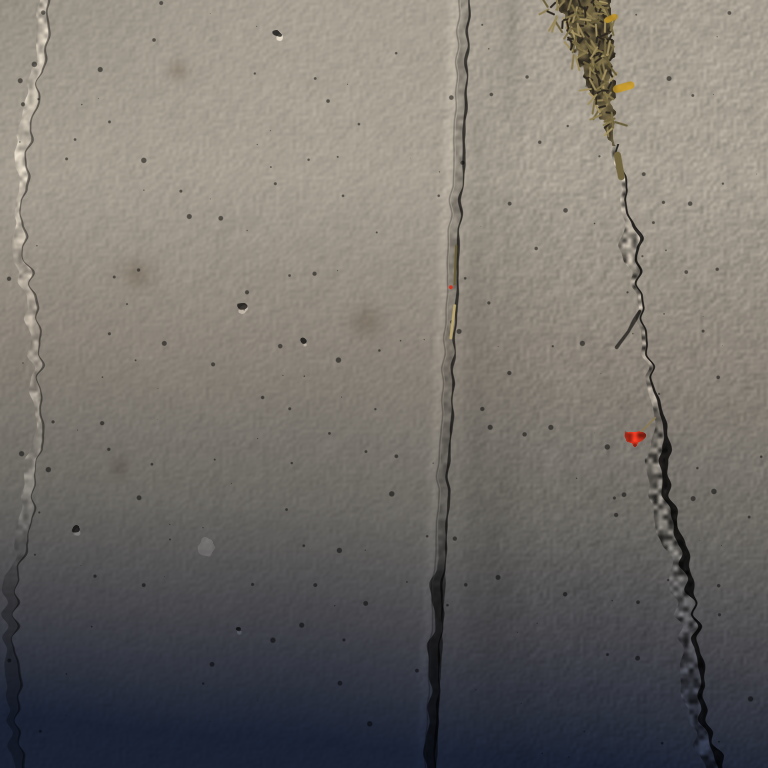
Give the GLSL for this texture, as a WebGL 2 fragment shader.

```glsl
#version 300 es
precision highp float;
uniform vec2 u_resolution;
out vec4 outColor;

#define GRAIN 0.10
#define RELIEF 0.17
#define GRAIN_SCALE 230.0
#define SPECK_CELLS 26.0
#define BLADES 160
#define RAGGED 0.010

const vec3 NIGHT = vec3(.10, .13, .20), DUSK = vec3(.27, .27, .29), ASH = vec3(.41, .40, .38);
const vec3 STONE = vec3(.54, .51, .47), SAND = vec3(.65, .62, .57);
const vec3 SOIL = vec3(.17, .15, .12), STRAW = vec3(.66, .59, .40), OLIVE = vec3(.40, .36, .22);
const vec3 LEAF = vec3(.74, .58, .18), PETAL = vec3(.82, .20, .12);

// Crack centre lines, evenly spaced from top to bottom
const float LEFT_CRACK[17] = float[17](.055, .052, .042, .027, .027, .022, .035, .046, .047,
  .049, .040, .033, .016, .013, .013, .018, .021);
const float RIGHT_CRACK[17] = float[17](.799, .810, .819, .826, .831, .840, .848, .858, .859,
  .861, .875, .888, .897, .901, .900, .915, .927);
// Marks: centre and radius
const vec3 STAINS[4] = vec3[4](vec3(.178, .642, .026), vec3(.477, .581, .026),
  vec3(.232, .908, .016), vec3(.156, .392, .016));
const vec3 CHIPS[5] = vec3[5](vec3(.314, .602, .007), vec3(.396, .555, .006),
  vec3(.099, .311, .007), vec3(.361, .956, .006), vec3(.309, .181, .005));

float hash(vec2 p) {
  vec3 q = fract(p.xyx * vec3(.1031, .1030, .0973));
  q += dot(q, q.yzx + 33.33);
  return fract((q.x + q.y) * q.z);
}
float noise(vec2 p) {
  vec2 i = floor(p), f = fract(p);
  f *= f * (3. - 2. * f);
  return mix(mix(hash(i), hash(i + vec2(1, 0)), f.x),
             mix(hash(i + vec2(0, 1)), hash(i + 1.), f.x), f.y);
}
float grit(vec2 p) { return .6 * noise(p) + .4 * noise(p * .47 + 19.); }
float ramp(float a, float b, float x) { return clamp((x - a) / (b - a), 0., 1.); }
float fill(float d) { float e = .8 / u_resolution.y; return 1. - smoothstep(-e, e, d); }
float line(vec2 p, vec2 a, vec2 b) {
  vec2 v = b - a;
  return length(p - a - v * clamp(dot(p - a, v) / dot(v, v), 0., 1.));
}
float pathX(float xs[17], float t) {
  float s = clamp(t, 0., 1.) * 16.;
  int i = min(int(s), 15);
  return mix(xs[i], xs[i + 1], s - float(i));
}

// Concrete fading into shadow
vec3 slab(vec2 p) {
  float h = p.y + .10 * (p.x - .5) * (1. - p.y) + .02 * (noise(p * 5.) - .5);
  vec3 c = mix(NIGHT, DUSK, ramp(.02, .19, h));
  c = mix(c, ASH, ramp(.19, .335, h));
  c = mix(c, STONE, ramp(.335, .545, h));
  c = mix(c, SAND, ramp(.545, .78, h));
  c *= 1. - .10 * ramp(.75, 1., p.y) * (1. - ramp(0., .35, p.x));
  float damp = smoothstep(.59, .62, p.x) * (1. - smoothstep(.65, .72, p.x));
  return c * (1. - .10 * damp * noise(p * vec2(45, 4)));
}

// Groove: worn lip, dark line, dirt lower down
vec3 joint(vec3 c, vec2 p, float rough) {
  float n = noise(vec2(p.y * 50., 3.)), d = p.x - .561 - .046 * p.y + .005 * (n - .5);
  c *= 1. + .10 * exp(-pow((d + .014) / .007, 2.));
  c *= 1. - fill(abs(d) - .006) * (.04 + .25 * rough);
  c *= 1. - .25 * fill(abs(d + .008) - .001);
  c *= 1. - .62 * fill(abs(d - .005) - .0006 - .0018 * noise(vec2(p.y * 70., 8.)));
  float dirt = 1. - smoothstep(.22, .32, p.y);
  c *= 1. - .55 * dirt * fill(abs(d) - .003 - .008 * n);
  c = mix(c, STRAW * 1.1, fill(line(p, vec2(.587, .56), vec2(.592, .602)) - .0018));
  c = mix(c, OLIVE, fill(line(p, vec2(.592, .63), vec2(.594, .68)) - .0015));
  return mix(c, PETAL, fill(length(p - vec2(.587, .626)) - .0025));
}

vec3 cracks(vec3 c, vec2 p, float rough) {
  // Pale crumbling seam
  float n = noise(vec2(p.y * 45., 7.)), n2 = noise(vec2(p.y * 65., 1.));
  float wobble = RAGGED * (n2 - .5);
  float d = p.x - pathX(LEFT_CRACK, 1. - p.y) - wobble, w = .003 + .007 * n;
  c = mix(c, c * mix(.72, .88 + .6 * rough, smoothstep(.2, .38, p.y)), fill(abs(d) - w));
  c *= 1. - .45 * fill(abs(d - w) - .0014 * n2 - .0004);
  // Open crack, widening downwards
  float t = (.8125 - p.y) / .8125, live = step(0., t);
  float wide = 1. - smoothstep(.40, .52, p.y), knob = exp(-pow((p.y - .68) / .028, 2.));
  d = p.x - pathX(RIGHT_CRACK, t) - wobble;
  w = .0025 + (.012 * wide + .013 * knob) * (.35 + .8 * n);
  c = mix(c, c * (.35 + 1.15 * rough), live * fill(abs(d + .002) - w));
  float gap = .0012 + .006 * max(wide, .5 * knob) * noise(vec2(p.y * 60., 6.));
  c = mix(c, c * .22, live * fill(abs(d - w * .7) - gap));
  vec2 bend = vec2(.818, .568);
  float twig = min(line(p, vec2(.833, .595), bend), line(p, bend, vec2(.803, .548)));
  return c * (1. - .6 * fill(twig + wobble * .2 - .0022));
}

vec3 marks(vec3 c, vec2 p, float rough) {
  for (int i = 0; i < 4; i++) {
    float r = length(p - STAINS[i].xy) / STAINS[i].z;
    c *= 1. - vec3(.11, .13, .15) * exp(-r * r * 1.8);
  }
  for (int i = 0; i < 5; i++) {
    vec2 q = p - CHIPS[i].xy;
    float r = CHIPS[i].z, edge = r * (rough - .5);
    c *= 1. + .35 * fill(length(q - vec2(.3, -.7) * r) - r * .55 + edge);
    c *= 1. - .7 * fill(length(q * vec2(1., 1.3)) - r * .75 + edge);
  }
  c *= 1. + .22 * fill(length(p - vec2(.269, .288)) - .014 + .006 * rough);
  // Scattered specks, one chance per cell
  vec2 cell = floor(p * SPECK_CELLS), at = vec2(hash(cell + 5.), hash(cell + 71.)) * .8 + .1;
  float size = .0035 * hash(cell + 33.), shown = step(.72, hash(cell + 50.));
  return c * (1. - .5 * shown * fill(length(p - (cell + at) / SPECK_CELLS) - size));
}

// Dry tuft, fallen leaves and blossom
vec3 plants(vec3 c, vec2 p, float rough) {
  if (p.x > .66 && p.y > .78) {
    float s = (1. - p.y) / .19;
    float edge = max(mix(.724, .794, s) - p.x, p.x - mix(.794, .803, s));
    c = mix(c, SOIL + OLIVE * .8 * rough, fill(max(edge, s - 1.) + .012 * (rough - .4)));
    for (int i = 0; i < BLADES; i++) {
      float k = float(i), tone = hash(vec2(k, 4)), f = 1. - sqrt(1. - hash(vec2(k, 1)));
      float left = mix(.718, .790, f) - .022 * pow(1. - f, 7.), a = 6.283 * hash(vec2(k, 3));
      vec2 root = vec2(mix(left, mix(.795, .803, f), hash(vec2(k, 2))), 1. - .185 * f);
      vec2 tip = root + vec2(cos(a) * .7, sin(a)) * mix(.008, .022, tone);
      vec3 blade = tone < .35 ? SOIL : mix(OLIVE, STRAW, hash(vec2(k, 6)));
      c = mix(c, blade, fill(line(p, root, tip) - .0013));
    }
  }
  float leaf = line(p, vec2(.803, .884), vec2(.821, .889)) - .005;
  leaf = min(leaf, line(p, vec2(.791, .974), vec2(.8, .978)) - .004);
  c = mix(c, LEAF * (.8 + .35 * rough), fill(leaf));
  c = mix(c, OLIVE * 1.1, fill(line(p, vec2(.804, .798), vec2(.809, .77)) - .0045));
  c = mix(c, STRAW * .8, fill(line(p, vec2(.832, .435), vec2(.853, .456)) - .0012));
  float bloom = length(p - vec2(.826, .431)) - .017 + .014 * rough;
  return mix(c, PETAL * (.45 + rough), fill(bloom));
}

void main() {
  vec2 p = gl_FragCoord.xy / u_resolution, g = p * GRAIN_SCALE;
  float rough = noise(p * 150.), coarse = mix(.65, 1.1, smoothstep(.5, .75, p.x));
  float bump = grit(g) - grit(g + vec2(.7, -.6));
  vec3 c = slab(p) * (1. + coarse * (RELIEF * bump + GRAIN * (grit(g * .6 + 40.) - .5)));
  c = cracks(joint(marks(c, p, rough), p, rough), p, rough);
  outColor = vec4(plants(c, p, rough), 1.);
}
```
